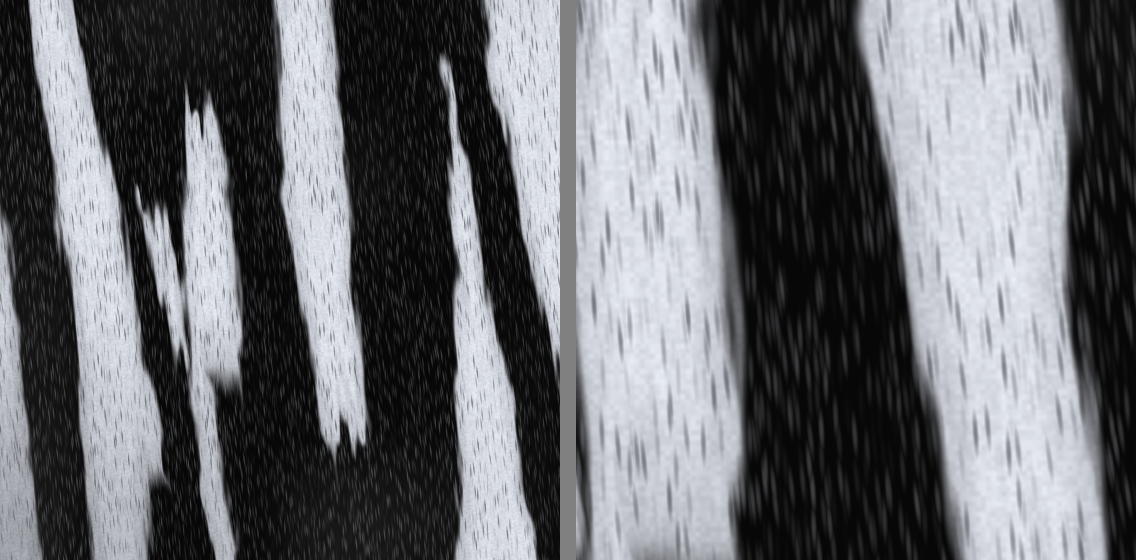
Left: the whole. Right: its middle third, enlarged.
A Shadertoy shader for this texture:

```glsl
// Zebra hide: pale, tapering bands on black fur, drifting right as they descend.
// Each band is a curve with varying width and torn tips; layers of lens-shaped
// hairs streak both colours, and slow noise shades the coat.

const vec3 BLACK_FUR  = vec3(0.026, 0.026, 0.027);
const vec3 BLACK_HAIR = vec3(0.41, 0.415, 0.43);
const vec3 WHITE_FUR  = vec3(0.865, 0.88, 0.915);
const vec3 WHITE_HAIR = vec3(0.33, 0.34, 0.36);
const vec2 HAIR_CELL  = vec2(0.0085, 0.038);
const float EDGE_SOFT = 0.006;
const float FRAY      = 0.015;
const float WOBBLE    = 0.016;
const float TIP_TEAR  = 0.14;
const float GRAIN     = 0.07;

// Bands: centre and half width at top, middle and bottom; start and end depth.
// The last bands, from FIRST_NOTCH on, are dark notches cut into the pale ones.
const int BANDS = 9;
const int FIRST_NOTCH = 7;
const vec3 CENTRE[BANDS] = vec3[BANDS](
    vec3(-0.15, -0.08, -0.03), vec3(0.085, 0.178, 0.245), vec3(0.345, 0.378, 0.405),
    vec3(0.542, 0.581, 0.653), vec3(0.79, 0.84, 0.893),   vec3(1.02, 1.10, 1.27),
    vec3(0.20, 0.30, 0.40),    vec3(0.279, 0.369, 0.459), vec3(0.33, 0.32, 0.305));
const vec3 HALF_WIDTH[BANDS] = vec3[BANDS](
    vec3(0.10, 0.10, 0.10),    vec3(0.040, 0.058, 0.075), vec3(0.0, 0.052, 0.024),
    vec3(0.053, 0.054, 0.01),  vec3(-0.005, 0.03, 0.072), vec3(0.15, 0.15, 0.15),
    vec3(0.016, 0.016, 0.016), vec3(0.03, 0.03, 0.03),    vec3(0.045, 0.045, 0.045));
const vec2 EXTENT[BANDS] = vec2[BANDS](
    vec2(-1.0, 2.0),  vec2(-1.0, 2.0), vec2(0.17, 2.0),
    vec2(-1.0, 0.77), vec2(0.14, 2.0), vec2(-1.0, 2.0),
    vec2(0.39, 0.64), vec2(0.71, 2.0), vec2(0.86, 2.0));

float hash(vec2 p) {
    vec3 q = fract(p.xyx * vec3(0.1031, 0.1030, 0.0973));
    q += dot(q, q.yzx + 33.33);
    return fract((q.x + q.y) * q.z);
}

float noise(vec2 p) {
    vec2 i = floor(p), f = fract(p);
    f = f * f * (3.0 - 2.0 * f);
    return mix(mix(hash(i), hash(i + vec2(1, 0)), f.x),
               mix(hash(i + vec2(0, 1)), hash(i + vec2(1, 1)), f.x), f.y);
}

// Parabola through the three keys at depth 0, 0.5 and 1
float throughKeys(vec3 k, float t) {
    return dot(k, vec3((1.0 - t) * (1.0 - 2.0 * t), 4.0 * t * (1.0 - t), t * (2.0 * t - 1.0)));
}

// Overlapping layers of jittered, slightly tilted lens-shaped hairs
float hairs(vec2 p, int layers, float share, float seed) {
    float strength = 0.0;
    for (int i = 0; i < layers; i++) {
        vec2 q = p / HAIR_CELL + vec2(0.37, 0.61) * float(i) + seed;
        q.y += 7.0 * hash(vec2(floor(q.x), seed + float(i)));
        vec2 id = floor(q) + 200.0 + 31.0 * float(i);
        vec2 f = fract(q) - 0.5;
        float r = hash(id + seed);
        f.x += 0.3 * (hash(id + 57.0) - 0.5) + 0.4 * f.y * (hash(id + 91.0) - 0.5);
        float lens = 1.0 - smoothstep(0.1, 1.0, length(f / vec2(0.28, 0.48)));
        float weight = max(0.0, 1.0 - r / share);
        strength = max(strength, lens * mix(weight, weight * weight, 0.5));
    }
    return strength;
}

// Signed depth inside the pale bands, positive on white fur
float paleBands(vec2 p, vec2 fur) {
    float fray = noise(fur * vec2(120, 17)) - 0.5;
    float wobble = noise(fur * vec2(9, 8) + 4.0) - 0.5;
    float tear = TIP_TEAR * (0.6 * (noise(fur * vec2(38, 3)) - 0.5) + 0.6 * fray);
    float pale = -1.0;
    for (int i = 0; i < BANDS; i++) {
        float side = throughKeys(HALF_WIDTH[i], p.y) - abs(p.x - throughKeys(CENTRE[i], p.y));
        float tip = min(p.y - EXTENT[i].x, EXTENT[i].y - p.y) + tear;
        float band = min(side + WOBBLE * wobble, 0.2 * tip);
        pale = i < FIRST_NOTCH ? max(pale, band) : min(pale, -band);
    }
    return pale + FRAY * fray;
}

void mainImage(out vec4 fragColor, in vec2 fragCoord) {
    // Depth runs downward; the fur leans along the bands
    vec2 p = fragCoord / iResolution.xy;
    p.y = 1.0 - p.y;
    vec2 fur = p;
    fur.x += 0.025 * (noise(p * 2.5 + 8.0) - 0.5) - 0.10 * p.y;

    float pale = paleBands(p, fur);
    float patches = noise(p * 3.2 + 2.0);
    float fibre = noise(fur * vec2(230, 32)) - 0.5;

    // Black fur: dense grey hairs over a faint sheen
    float sheen = smoothstep(0.35, 0.9, patches);
    float darkHair = hairs(fur, 5, 0.65, 3.0) * mix(0.6, 1.0, noise(p * 6.0));
    vec3 black = BLACK_FUR + 0.055 * sheen + 0.025 * (fibre + 0.5) * sheen;
    black = mix(black, BLACK_HAIR, 0.75 * darkHair);

    // White fur: sparse dark hairs, fine grain, shadow low on the left and at edges
    float shadow = 0.10 * smoothstep(0.4, 0.9, patches)
                 + 0.17 * smoothstep(0.5, 1.0, p.y) * (1.0 - smoothstep(0.2, 0.8, p.x));
    float rim = mix(0.88, 1.0, smoothstep(0.0, 0.03, pale));
    vec3 white = WHITE_FUR * (1.0 - shadow) * rim;
    white += GRAIN * (noise(p * 330.0) - 0.5) + 0.05 * fibre;
    white = mix(white, WHITE_HAIR, 0.72 * hairs(fur, 3, 0.5, 11.0));

    float coat = smoothstep(-EDGE_SOFT, EDGE_SOFT, pale);
    fragColor = vec4(clamp(mix(black, white, coat), 0.0, 1.0), 1.0);
}
```
